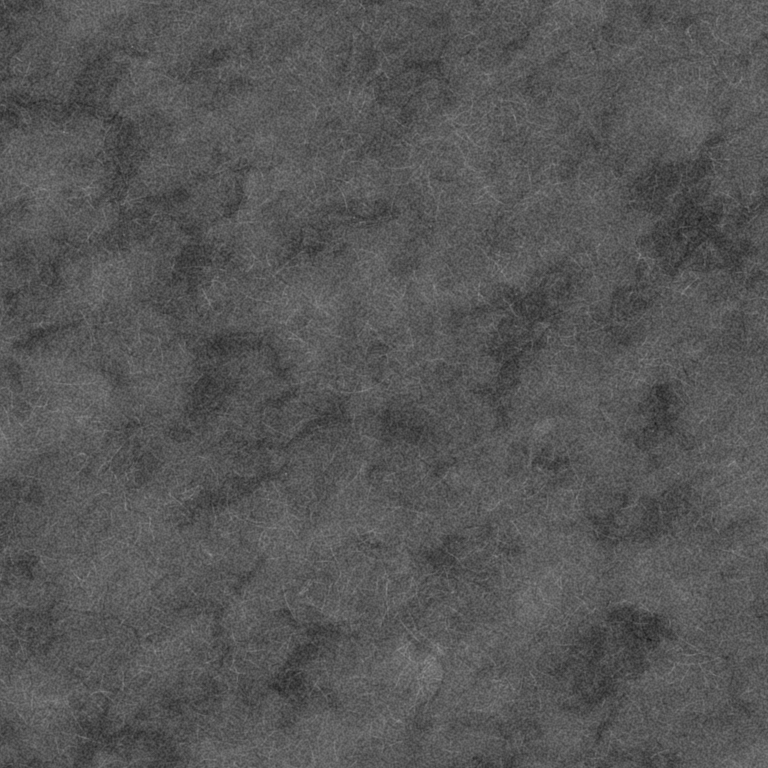
Give the GLSL for this texture, as a Shadertoy shader.

```glsl
// Dark grey felted stone: diagonal mottling, fine fibres, creases and grain.

float hash(ivec2 cell, int seed) {
    uvec2 q = uvec2(cell) * uvec2(1597u, 3812u) + uint(seed) * 7919u;
    uint h = (q.x ^ (q.y * 40503u)) * 277803u;
    h = ((h >> 15) ^ h) * 739391u;
    h = ((h >> 13) ^ h) * 961749u;
    return float((h ^ (h >> 16)) & 65535u) / 65535.0;
}

float gradientDot(ivec2 cell, vec2 offset) {
    float angle = 6.2832 * hash(cell, 1);
    return dot(vec2(cos(angle), sin(angle)), offset);
}

float noise(vec2 p) {
    ivec2 i = ivec2(floor(p));
    vec2 f = fract(p);
    vec2 u = f * f * f * (f * (f * 6.0 - 15.0) + 10.0);
    float bottom = mix(gradientDot(i, f),
                       gradientDot(i + ivec2(1, 0), f - vec2(1, 0)), u.x);
    float top = mix(gradientDot(i + ivec2(0, 1), f - vec2(0, 1)),
                    gradientDot(i + ivec2(1, 1), f - vec2(1, 1)), u.x);
    return mix(bottom, top, u.y);
}

float fbm(vec2 p) {
    float sum = 0.0, weight = 1.0;
    for (int octave = 0; octave < 6; octave++) {
        sum += weight * noise(p);
        p = mat2(1.6, 1.2, -1.2, 1.6) * p + 17.3;
        weight *= 0.74;
    }
    return sum;
}

// Short, slightly bent hairs, one per cell, mostly light and some dark.
float fibres(vec2 uv, float density, int seed) {
    vec2 p = uv * density;
    ivec2 home = ivec2(floor(p));
    float width = max(0.0021, 1.0 / iResolution.y) * density;
    float sum = 0.0;
    for (int y = -1; y <= 1; y++)
    for (int x = -1; x <= 1; x++) {
        ivec2 cell = home + ivec2(x, y);
        vec2 centre = vec2(cell) + vec2(hash(cell, seed), hash(cell, seed + 1));
        float angle = 6.2832 * hash(cell, seed + 2);
        vec2 along = vec2(cos(angle), sin(angle));
        vec2 d = p - centre;
        float t = dot(d, along);
        float bend = (hash(cell, seed + 3) - 0.5) * 0.9;
        float s = dot(d, vec2(-along.y, along.x)) - bend * t * t;
        float halfLength = mix(0.3, 0.9, hash(cell, seed + 4));
        float ends = 1.0 - smoothstep(halfLength * 0.5, halfLength, abs(t));
        float tone = mix(-0.6, 1.0, hash(cell, seed + 5));
        sum += tone * ends * (1.0 - smoothstep(0.0, width, abs(s)));
    }
    return sum;
}

void mainImage(out vec4 fragColor, in vec2 fragCoord) {
    vec2 uv = fragCoord / iResolution.y;

    // Coordinates stretched along the rising diagonal
    vec2 slant = vec2(dot(uv, vec2(0.82, 0.57)) * 0.72,
                      dot(uv, vec2(-0.57, 0.82)));
    vec2 warp = vec2(noise(slant * 16.0 + 5.0), noise(slant * 16.0 + 41.0))
              + 0.5 * vec2(noise(uv * 45.0 + 9.0), noise(uv * 45.0 + 77.0));
    vec2 bent = slant + 0.03 * warp;

    // Broad mottling with ragged dark patches and pale smudges
    float cloud = fbm(bent * 6.5 + 3.0);
    float patches = fbm(bent * 13.0 + 60.0);
    float grey = 0.337 + 0.068 * cloud + 0.036 * patches;
    grey -= 0.035 * smoothstep(0.1, 0.5, -0.6 * cloud - 0.6 * patches);
    grey += 0.04 * smoothstep(0.4, 0.95, fbm(uv * 12.0 + 90.0));

    // Thin broken creases
    float crease = 1.0 - smoothstep(0.0, 0.05, abs(noise(bent * 9.0 + 130.0)));
    grey -= 0.045 * crease * smoothstep(0.0, 0.3, noise(slant * 9.0 + 200.0));

    // Dense web of fibres, stronger in some areas
    float web = 0.0;
    for (int layer = 0; layer < 6; layer++)
        web += fibres(uv + 0.37 * float(layer), 17.0 + 8.0 * float(layer), 10 + 10 * layer);
    grey += web * (0.062 + 0.05 * noise(uv * 10.0 + 70.0));

    // Fine grain
    vec2 turned = mat2(0.8, 0.6, -0.6, 0.8) * uv;
    grey += 0.07 * noise(turned * 190.0) + 0.11 * noise(turned * 330.0 + 30.0);

    // Rare bright specks
    vec2 speckPos = uv * 90.0;
    ivec2 speckCell = ivec2(floor(speckPos));
    float speck = 1.0 - smoothstep(0.05, 0.2, length(fract(speckPos) - 0.5));
    grey += 0.10 * speck * step(0.988, hash(speckCell, 90));

    fragColor = vec4(vec3(clamp(grey, 0.0, 1.0)), 1.0);
}
```
